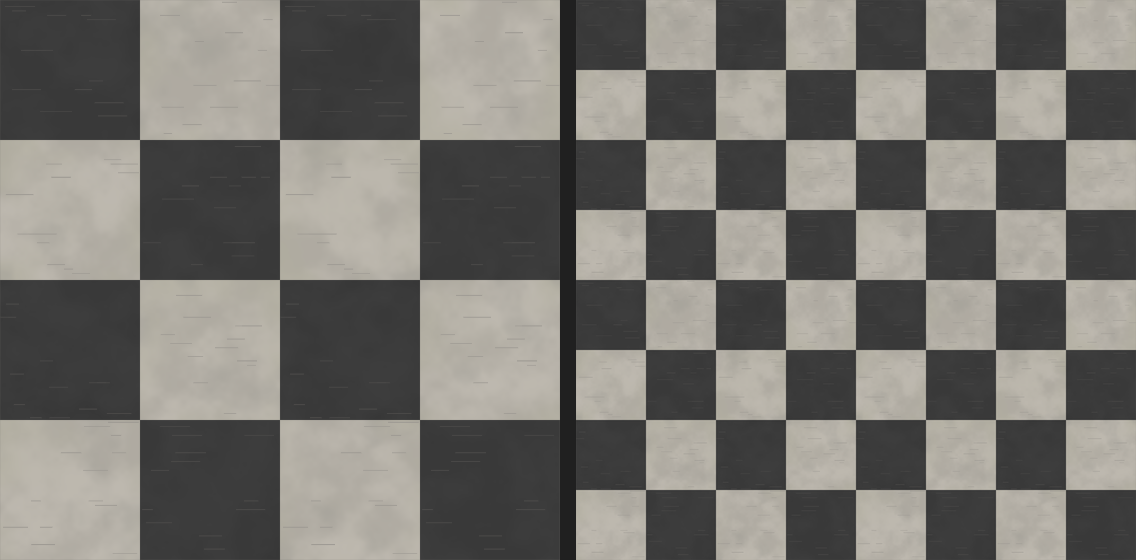
Left, the tile; right, the same tile 2 across and 2 down.
Reproduce this pattern procedurally as a three.js fragment shader.

```glsl
// Checkerboard of four by four vinyl floor tiles, charcoal and warm grey.
// Wrapping value noise clouds the tiles, and hashed rows of short thin
// dashes fleck them; the dashes recur every two tiles across.
varying vec2 vUv;

float hash(vec2 p) {
  return fract(sin(dot(p, vec2(127.1, 311.7))) * 43758.5453);
}

// Value noise on a lattice that wraps after "period" cells.
float noise(vec2 uv, float period, float seed) {
  vec2 p = uv * period;
  vec2 cell = floor(p);
  vec2 f = fract(p);
  f = f * f * (3.0 - 2.0 * f);
  vec2 a = mod(cell, period);
  vec2 b = mod(cell + 1.0, period);
  return mix(mix(hash(a + seed), hash(vec2(b.x, a.y) + seed), f.x),
             mix(hash(vec2(a.x, b.y) + seed), hash(b + seed), f.x), f.y);
}

float clouds(vec2 uv, float period, float seed) {
  float sum = 0.0;
  float gain = 0.5;
  for (int i = 0; i < 4; i++) {
    sum += gain * noise(uv, period, seed);
    period *= 2.0;
    seed += 17.3;
    gain *= 0.5;
  }
  return sum / 0.9375;
}

// Coverage of the horizontal dashes inside one tile.
float dashes(vec2 p, vec2 tile) {
  float cover = 0.0;
  for (int i = 0; i < 13; i++) {
    vec2 key = tile * 7.3 + vec2(float(i) * 1.7, 3.1);
    float halfLength = mix(0.03, 0.115, pow(hash(key), 1.5));
    float x = mix(halfLength, 1.0 - halfLength, hash(key + 41.2));
    float y = (floor(hash(key + 83.6) * 32.0) + 0.5) / 32.0;
    vec2 d = abs(p - vec2(x, y)) - vec2(halfLength, 0.004);
    float dash = 1.0 - smoothstep(-0.003, 0.003, max(d.x, d.y));
    cover = max(cover, dash * mix(0.6, 1.0, hash(key + 12.9)));
  }
  return cover;
}

void main() {
  vec2 p = fract(vUv * 4.0);
  vec2 tile = mod(floor(vUv * 4.0), 4.0);

  // Smooth checker: 1 on pale tiles, 0 on dark ones.
  vec2 side = clamp(sin(vUv * 12.56637) / 0.0126, -1.0, 1.0);
  float pale = 0.5 + 0.5 * side.x * side.y;

  // Cloudy wear, with a faint yellow stain toward the tile edges.
  float wear = smoothstep(0.22, 0.78, clouds(vUv, 16.0, 5.0));
  float smudge = smoothstep(0.55, 0.85, clouds(vUv, 12.0, 61.0));
  vec2 q = abs(p - 0.5);
  float rim = smoothstep(0.25, 0.5, max(q.x, q.y));
  float stain = (0.25 + 0.75 * rim) * smoothstep(0.35, 0.75, clouds(vUv, 10.0, 29.0));

  vec3 paleColor = mix(vec3(0.685, 0.667, 0.632), vec3(0.742, 0.722, 0.685), wear);
  paleColor = mix(paleColor, vec3(0.69, 0.68, 0.615), 0.5 * stain);
  paleColor = mix(paleColor, vec3(0.63, 0.62, 0.59), 0.45 * smudge);
  vec3 darkColor = vec3(0.222, 0.222, 0.222) + 0.016 * wear - 0.012 * smudge;

  // Flecks: greyer on the pale tiles, lighter on the dark ones.
  float fleck = dashes(p, vec2(mod(tile.x, 2.0), tile.y));
  paleColor = mix(paleColor, vec3(0.61, 0.595, 0.57), 0.9 * fleck);
  darkColor = mix(darkColor, vec3(0.295, 0.29, 0.285), fleck);

  gl_FragColor = vec4(mix(darkColor, paleColor, pale), 1.0);
}
```
